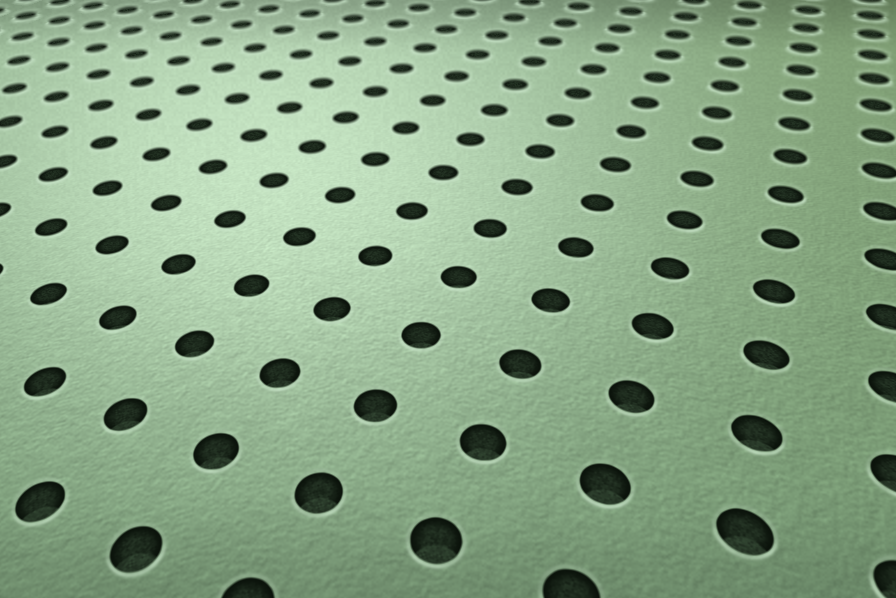
Reproduce this texture procedurally as a WebGL 1 fragment shader.

```glsl
precision highp float;
// Green powder-coated metal sheet with a square grid of round holes, in perspective.

uniform vec2 u_resolution;

// Homogeneous images of the grid steps and of one grid point, in canvas heights
#define STEP_A vec3(0.1496, -0.0872, -0.0675)
#define STEP_B vec3(0.1720, 0.1869, 0.1212)
#define GRID_ORIGIN vec3(1.0117, 0.1914, 1.0)
#define HOLE_RADIUS 0.19
#define PLATE_DEPTH 0.043
#define RIM_WIDTH 0.0028
#define FAR_BLUR 0.0032
#define GRAIN_SCALE 30.0
#define GRAIN_RELIEF 0.13
#define GLOW_CENTER vec2(0.45, 0.72)
#define GLOW_SIZE vec2(0.68, 0.46)

const vec3 PAINT_SHADE = vec3(0.46, 0.59, 0.45);
const vec3 PAINT_LIGHT = vec3(0.77, 0.89, 0.76);
const vec3 RIM_LIGHT = vec3(0.78, 0.89, 0.78);
const vec3 WALL_DARK = vec3(0.04, 0.07, 0.04);
const vec3 WALL_LIT = vec3(0.14, 0.20, 0.14);
const vec3 FLOOR_COLOR = vec3(0.20, 0.28, 0.20);

float hash(vec2 p) {
  return fract(sin(dot(p, vec2(127.1, 311.7))) * 43758.5453);
}

float noise(vec2 p) {
  vec2 i = floor(p), f = fract(p);
  f = f * f * (3.0 - 2.0 * f);
  return mix(mix(hash(i), hash(i + vec2(1.0, 0.0)), f.x),
             mix(hash(i + vec2(0.0, 1.0)), hash(i + 1.0), f.x), f.y);
}

// Canvas point to grid coordinates: inverse perspective by cross products
vec2 toGrid(vec2 p) {
  vec3 h = vec3(p, 1.0);
  vec3 q = vec3(dot(cross(STEP_B, GRID_ORIGIN), h),
                dot(cross(GRID_ORIGIN, STEP_A), h),
                dot(cross(STEP_A, STEP_B), h));
  return q.xy / q.z;
}

// Difference of two noise samples, lit from the upper left
float relief(vec2 p) {
  return noise(p) - noise(p + vec2(0.45, -0.35));
}

vec3 paintColor(vec2 p, vec2 grid, float depth) {
  vec2 g = (p - GLOW_CENTER) / GLOW_SIZE;
  vec3 color = mix(PAINT_SHADE, PAINT_LIGHT, exp(-dot(g, g)));
  color += vec3(0.02, 0.015, -0.015) * smoothstep(0.8, 1.5, p.x) * p.y;
  color *= 1.0 - 0.22 * smoothstep(0.9, 1.02, p.y);
  color *= 1.0 - 0.10 * smoothstep(0.18, 0.0, p.y);

  // Orange-peel coating, fading as it shrinks and blurs
  float near = 1.0 - smoothstep(1.0, 2.1, depth);
  float grain = relief(grid * GRAIN_SCALE) + 0.5 * relief(grid * GRAIN_SCALE * 0.47);
  float speck = noise(p * 260.0) - 0.5;
  float mottle = noise(grid * 5.0) - 0.5;
  return color * (1.0 + GRAIN_RELIEF * near * grain + 0.05 * speck + 0.03 * near * mottle);
}

vec3 holeColor(vec2 p, vec2 cell, vec2 local, float depth, float soft) {
  // The lower opening is the upper one moved down by the plate depth
  vec2 lower = toGrid(p + vec2(0.0, PLATE_DEPTH / depth)) - cell;
  float edge = (length(lower) - HOLE_RADIUS) * 0.17 / depth;
  float inside = 1.0 - smoothstep(-soft, soft, edge);
  float rough = noise((local + cell) * 55.0);
  float middle = 1.0 - smoothstep(0.4, 1.0, length(local) / HOLE_RADIUS);
  vec3 wall = mix(WALL_DARK, WALL_LIT, middle * (0.45 + 0.6 * rough));
  vec3 ground = FLOOR_COLOR * (0.7 + 0.35 * rough);
  return mix(wall, ground, inside * 0.8);
}

void main() {
  vec2 p = gl_FragCoord.xy / u_resolution.y;
  vec2 grid = toGrid(p);
  float depth = 1.0 + STEP_A.z * grid.x + STEP_B.z * grid.y;
  vec2 cell = floor(grid + 0.5);
  vec2 local = grid - cell;

  // Distance to the hole edge in canvas units, from the local slope
  float e = 0.001;
  float radius = length(local);
  vec2 outward = local / max(radius, 0.0001);
  vec2 slope = vec2(dot(outward, toGrid(p + vec2(e, 0.0)) - grid),
                    dot(outward, toGrid(p + vec2(0.0, e)) - grid)) / e;
  float steep = max(length(slope), 0.0001);
  float wobble = 0.004 * (noise(grid * 14.0) - 0.5);
  float dist = (radius - HOLE_RADIUS + wobble) / steep;
  float soft = 0.8 / u_resolution.y + 0.0007
             + FAR_BLUR * smoothstep(0.5, 1.0, p.y)
             + 0.0008 * smoothstep(0.2, 0.0, p.y);

  // Worn bright rim, strongest on the near edge
  vec3 color = paintColor(p, grid, depth);
  float rimWidth = RIM_WIDTH / depth + 0.5 * soft;
  float band = (dist - rimWidth) / rimWidth;
  float facing = 0.3 + 0.5 * smoothstep(0.3, -0.8, slope.y / steep);
  float wear = 0.5 + 0.5 * noise(grid * 9.0 + cell);
  color = mix(color, RIM_LIGHT, exp(-band * band) * facing * wear);

  float opening = 1.0 - smoothstep(-soft, soft, dist);
  color = mix(color, holeColor(p, cell, local, depth, soft), opening);
  gl_FragColor = vec4(clamp(color, 0.0, 1.0), 1.0);
}
```
